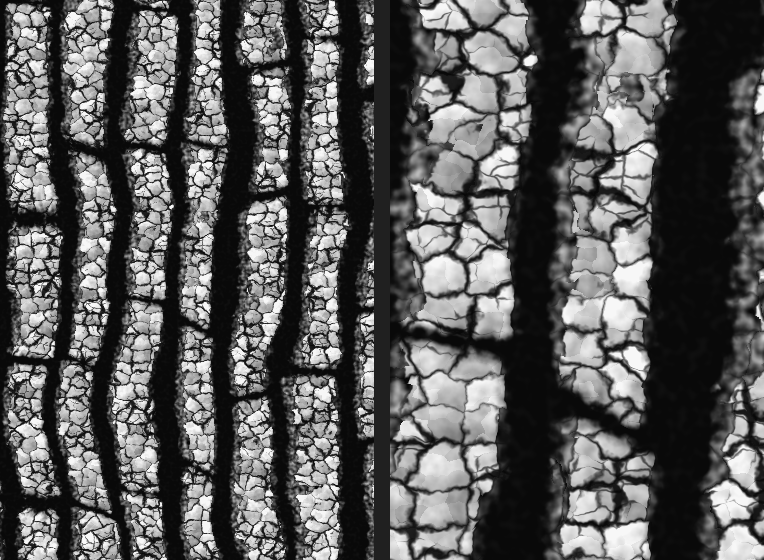
Left: the whole. Right: its middle third, enlarged.
Write a Shadertoy shader that draws this texture.

```glsl
// Layout, in canvas heights
const float RIDGE_PITCH = 0.106;
const float RIDGE_HALF_WIDTH = 0.041;
const float RIDGE_LENGTH = 0.30;
const float WANDER = 0.050;
const float EDGE_ROUGHNESS = 0.013;
const float END_GAP = 0.007;
// Plates and grain, in cells per canvas height
const vec2 PLATE_DENSITY = vec2(34.0, 45.0);
const vec2 CHIP_DENSITY = vec2(66.0, 96.0);
const float GRAIN_DENSITY = 165.0;
const float CRACK_WIDTH = 0.075;
// Tones
const float GROOVE_TONE = 0.035;
const float GRAIN_TONE = 0.37;
const float PLATE_TONE = 0.79;
const float GRAIN_CONTRAST = 0.62;
const float PLATE_COVER = 0.09;
const float COVER_FALLOFF = 0.42;

vec2 hash2(vec2 p) {
    vec3 q = fract(p.xyx * vec3(0.1031, 0.1030, 0.0973));
    q += dot(q, q.yzx + 33.33);
    return fract((q.xx + q.yz) * q.zy);
}

float corner(vec2 cell, vec2 offset) {
    float angle = 6.2832 * hash2(cell).x;
    return dot(vec2(cos(angle), sin(angle)), offset);
}

float gradientNoise(vec2 p) {
    vec2 i = floor(p), f = fract(p);
    vec2 u = f * f * f * (f * (f * 6.0 - 15.0) + 10.0);
    vec2 e = vec2(0.0, 1.0);
    return mix(mix(corner(i, f), corner(i + e.yx, f - e.yx), u.x),
               mix(corner(i + e.xy, f - e.xy), corner(i + e.yy, f - e.yy), u.x), u.y);
}

float fbm(vec2 p) {
    float sum = 0.0, weight = 1.0;
    for (int i = 0; i < 4; i++) {
        sum += weight * gradientNoise(p);
        p = mat2(1.6, 1.2, -1.2, 1.6) * p + 7.3;
        weight *= 0.5;
    }
    return sum;
}

// Cracked cells: xy = offset from the cell centre, z = border distance, w = cell random
vec4 crackedCells(vec2 p) {
    vec2 base = floor(p), f = fract(p), nearest = vec2(0.0), id = base;
    float best = 9.0, border = 9.0;
    for (int y = -1; y <= 1; y++)
    for (int x = -1; x <= 1; x++) {
        vec2 g = vec2(x, y);
        vec2 r = g + 0.1 + 0.8 * hash2(base + g) - f;
        if (dot(r, r) < best) { best = dot(r, r); nearest = r; id = base + g; }
    }
    for (int y = -2; y <= 2; y++)
    for (int x = -2; x <= 2; x++) {
        vec2 g = vec2(x, y);
        vec2 r = g + 0.1 + 0.8 * hash2(base + g) - f;
        vec2 d = r - nearest;
        if (dot(d, d) > 0.0001) border = min(border, dot(0.5 * (r + nearest), normalize(d)));
    }
    return vec4(-nearest, border, hash2(id + 41.0).x);
}

// Ridge segment: x = depth inside its outline, y = position across from 0 to 1
vec2 ridge(vec2 p) {
    p.x += WANDER * gradientNoise(vec2(p.x * 1.8, p.y * 2.6) + 3.7);
    p.x += 0.025 * gradientNoise(vec2(p.x * 7.0, p.y * 6.0) + 19.0);
    float column = floor(p.x / RIDGE_PITCH);
    float x = p.x - (column + 0.5) * RIDGE_PITCH;
    vec2 rnd = hash2(vec2(column + 20.0, 5.0));
    float along = (p.y + (rnd.y - 0.5) * x) / RIDGE_LENGTH + 5.0 * rnd.x;
    along += 0.5 * gradientNoise(vec2(along * 0.8, column * 3.7));
    vec2 segment = hash2(vec2(column + 20.0, floor(along) + 50.0));
    x -= (segment.x - 0.5) * 0.016;
    float halfWidth = RIDGE_HALF_WIDTH * (0.88 + 0.24 * segment.y);
    float end = (0.5 - abs(fract(along) - 0.5)) * RIDGE_LENGTH - END_GAP * segment.x;
    // Rounded corner where the side meets the end
    const float round_ = 0.018;
    vec2 q = round_ - vec2(halfWidth - abs(x), end);
    float depth = round_ - length(max(q, 0.0)) - min(max(q.x, q.y), 0.0);
    return vec2(depth, 0.5 + 0.5 * x / halfWidth);
}

void mainImage(out vec4 fragColor, in vec2 fragCoord) {
    vec2 p = fragCoord / iResolution.y;
    float aspect = iResolution.x / iResolution.y;
    float coarse = fbm(p * 17.0);
    float rough = fbm(p * 58.0 + 11.0);
    float grain = gradientNoise(p * GRAIN_DENSITY) + 0.6 * gradientNoise(p * GRAIN_DENSITY * 0.5 + 9.0);

    // Ridge outline, with crumbling edges
    vec2 r = ridge(p);
    float depth = r.x + EDGE_ROUGHNESS * (0.5 * coarse + 0.35 * rough) + 0.003 * grain;
    float body = smoothstep(-0.001, 0.005, depth);

    // Jagged plates split by cracks and smaller chips
    vec2 jag = 0.007 * vec2(rough, fbm(p * 52.0 + 31.0));
    vec4 plate = crackedCells((p + jag) * PLATE_DENSITY);
    vec4 chip = crackedCells((p + 0.7 * jag) * CHIP_DENSITY + 17.0);
    float width = CRACK_WIDTH * clamp(0.75 + 1.5 * coarse, 0.0, 1.8);
    float crack = smoothstep(width - 0.06, width + 0.07, plate.z);
    float chipCrack = smoothstep(0.0, 0.13, chip.z + max(0.0, 0.12 - 0.5 * coarse));

    // Plates keep to the crown and thin out toward the right of the canvas
    float crown = smoothstep(0.02, 0.36, r.y) * (1.0 - smoothstep(0.80, 1.0, r.y));
    float cover = crown - 0.5 + PLATE_COVER + COVER_FALLOFF * (0.4 - p.x / aspect);
    cover += 0.55 * (plate.w - 0.5) + 0.22 * (chip.w - 0.5) + 0.5 * coarse + 0.3 * rough;
    float plated = smoothstep(-0.03, 0.06, cover);

    // Tilted plate faces over grainy bark
    float face = PLATE_TONE + 0.26 * (plate.w - 0.5) + 0.16 * (chip.w - 0.5);
    face += 0.2 * dot(plate.xy, vec2(-0.6, 0.8)) + 0.16 * rough + 0.09 * grain;
    face *= mix(0.12, 1.0, crack) * mix(0.4, 1.0, chipCrack);
    float bark = GRAIN_TONE + GRAIN_CONTRAST * grain * 0.75 + 0.16 * rough;
    bark *= mix(0.55, 1.0, crack) * mix(1.1, 0.65, smoothstep(0.6, 1.0, r.y));
    float lip = smoothstep(-0.14, -0.03, cover) * (1.0 - plated);
    bark *= 1.0 - 0.4 * lip;

    float tone = mix(bark, face, plated) * mix(0.5, 1.0, smoothstep(0.0, 0.012, depth));
    float groove = GROOVE_TONE + 0.04 * max(grain, 0.0);
    tone = mix(groove, max(tone, 0.03), body);
    fragColor = vec4(vec3(clamp(tone, 0.0, 0.97)), 1.0);
}
```
